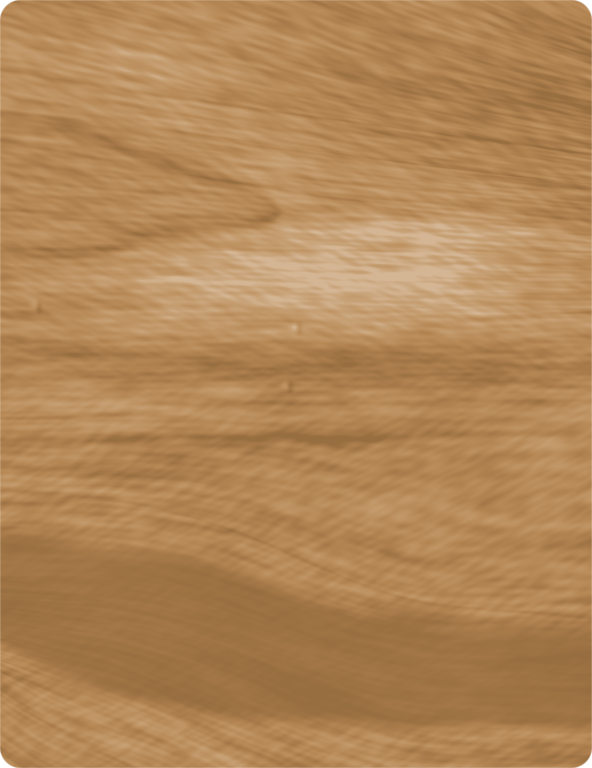
Reproduce this texture procedurally as a WebGL 2 fragment shader.

```glsl
#version 300 es
precision highp float;
uniform vec2 u_resolution;
out vec4 fragColor;

const vec3 WOOD[6] = vec3[6](
  vec3(0.59, 0.43, 0.25), vec3(0.66, 0.48, 0.29), vec3(0.71, 0.53, 0.33),
  vec3(0.75, 0.58, 0.39), vec3(0.78, 0.63, 0.46), vec3(0.83, 0.71, 0.58));

vec2 gradientAt(vec2 cell) {
  vec3 h = fract(cell.xyx * vec3(0.1031, 0.1030, 0.0973));
  h += dot(h, h.yzx + 33.33);
  float angle = 6.2832 * fract((h.x + h.y) * h.z);
  return vec2(cos(angle), sin(angle));
}

float gradientNoise(vec2 p) {
  vec2 i = floor(p), f = p - i;
  vec2 u = f * f * f * (f * (f * 6.0 - 15.0) + 10.0);
  vec2 e = vec2(0.0, 1.0);
  float low = mix(dot(gradientAt(i), f), dot(gradientAt(i + e.yx), f - e.yx), u.x);
  float high = mix(dot(gradientAt(i + e.xy), f - e.xy), dot(gradientAt(i + 1.0), f - 1.0), u.x);
  return 1.4 * mix(low, high, u.y);
}

float fbm(vec2 p) {
  float sum = 0.0, gain = 0.6;
  for (int i = 0; i < 4; i++) {
    sum += gain * gradientNoise(p);
    p = p * vec2(1.8, 2.1) + 17.3;
    gain *= 0.55;
  }
  return sum;
}

float fallEdge(float a, float b, float x) { return 1.0 - smoothstep(a, b, x); }

float blob(vec2 p, vec2 centre, vec2 radius) {
  vec2 d = (p - centre) / radius;
  return exp(-dot(d, d));
}

float vein(float d, float width) { return exp(-d * d / (width * width)); }

vec2 rotate(vec2 p, float a) {
  return vec2(cos(a) * p.x + sin(a) * p.y, cos(a) * p.y - sin(a) * p.x);
}

// Height whose level sets are the fibre directions
float fibreHeight(vec2 p) {
  float top = (0.18 * p.x + 0.2 * p.x * p.x) * smoothstep(0.55, 1.0, p.y);
  float lower = 0.11 * smoothstep(0.1, 0.6, p.x) * fallEdge(0.2, 0.5, p.y);
  float foot = 0.115 * exp(-p.x / 0.16) * fallEdge(0.1, 0.28, p.y);
  return p.y + top + lower - foot;
}

// Signed distance to a tongue that narrows to a tip on the right
float tongueDistance(vec2 p, float tip) {
  float along = max(tip - p.x, 0.0) / tip;
  float axis = mix(0.724, 0.758, along);
  return abs(p.y - axis) - 0.1 * pow(along, 0.7) + max(p.x - tip, 0.0);
}

float heartwoodMask(vec2 p, float wobble) {
  float upper = 0.31 - 0.115 * smoothstep(0.1, 0.65, p.x) + wobble;
  float lower = 0.045 + 0.115 * exp(-p.x / 0.16) + 0.4 * wobble;
  return fallEdge(upper - 0.035, upper + 0.012, p.y) * smoothstep(lower - 0.012, lower + 0.02, p.y);
}

float broadTone(vec2 p, float height) {
  float tone = 0.41 + 0.3 * fbm(vec2(p.x * 1.7, height * 17.0));
  // Pale sapwood
  float pale = smoothstep(0.53, 0.58, p.y) * blob(p, vec2(0.43, 0.635), vec2(0.29, 0.1));
  tone += 0.46 * pale + 0.2 * blob(p, vec2(0.58, 0.67), vec2(0.14, 0.08));
  tone += 0.22 * blob(p, vec2(0.08, 0.91), vec2(0.28, 0.06));
  tone += 0.2 * blob(p, vec2(0.33, 0.78), vec2(0.08, 0.035));
  tone += 0.26 * blob(p, vec2(0.18, 0.46), vec2(0.2, 0.022));
  tone += 0.16 * blob(p, vec2(0.72, 0.42), vec2(0.18, 0.045));
  // Darker bands
  tone -= 0.2 * blob(p, vec2(0.76, 0.85), vec2(0.24, 0.13));
  tone -= 0.13 * blob(p, vec2(0.35, 0.515), vec2(0.6, 0.03));
  tone -= 0.16 * blob(p, vec2(0.34, 0.425), vec2(0.14, 0.022));
  return tone;
}

float veins(vec2 p, float height) {
  float sway = 0.012 * gradientNoise(vec2(p.x * 4.0, p.y * 3.0));
  float y = p.y + sway;
  float dark = 0.22 * vein(y - 0.425 - 0.015 * p.x, 0.006);
  dark += 0.24 * vein(y - 0.478, 0.005) * smoothstep(0.25, 0.55, p.x);
  dark += 0.18 * vein(y - 0.395 + 0.06 * p.x, 0.005) * fallEdge(0.3, 0.55, p.x);
  float contour = gradientNoise(vec2(p.x * 0.9 + 4.0, height * 11.0));
  return dark + 0.15 * vein(contour, 0.045);
}

float fibres(vec2 p, float height) {
  float fine = gradientNoise(vec2(p.x * 15.0, height * 140.0));
  float medium = gradientNoise(vec2(p.x * 7.0 + 9.0, height * 62.0));
  float rising = gradientNoise(rotate(p, 0.45) * vec2(32.0, 125.0));
  float falling = gradientNoise(rotate(p, -0.38) * vec2(28.0, 130.0));
  float fleck = mix(rising, falling, smoothstep(0.4, 0.62, p.y));
  return 0.2 * fine + 0.16 * medium + 0.17 * fleck;
}

float knot(vec2 p, vec2 centre) {
  return 0.25 * blob(p, centre, vec2(0.006)) - 0.3 * blob(p, centre + vec2(0.006, -0.002), vec2(0.004, 0.008));
}

vec3 woodColour(float tone) {
  float level = clamp(tone, 0.0, 1.0) * 5.0;
  int i = min(int(level), 4);
  return mix(WOOD[i], WOOD[i + 1], level - float(i));
}

void main() {
  vec2 p = gl_FragCoord.xy / u_resolution.y;
  float height = fibreHeight(p);
  float wobble = 0.016 * gradientNoise(p * vec2(7.0, 12.0));

  // Growth figure and grain
  float tone = broadTone(p, height);
  float tongue = tongueDistance(p, 0.36) + wobble;
  tone = mix(tone, 0.4 + 0.4 * (tone - 0.41), fallEdge(-0.02, 0.015, tongue));
  tone -= 0.27 * vein(tongue, 0.009) * smoothstep(-0.1, 0.2, p.x);
  tone -= veins(p, height);
  float grain = fibres(p, height);
  tone += grain + knot(p, vec2(0.384, 0.574)) + knot(p, vec2(0.372, 0.498)) + knot(p, vec2(0.045, 0.602));

  // Smooth dark heartwood
  float cloud = fbm(vec2(p.x * 3.0, height * 13.0));
  float heart = 0.06 + 0.14 * cloud + 0.22 * grain + 0.09 * blob(p, vec2(0.17, 0.22), vec2(0.13, 0.05));
  tone = mix(tone, heart, heartwoodMask(p, wobble));

  // Rounded board corners
  vec2 halfSize = 0.5 * vec2(u_resolution.x / u_resolution.y, 1.0);
  vec2 corner = abs(p - halfSize) - halfSize + 0.027;
  float edge = length(max(corner, 0.0)) - 0.027;
  float pixel = 1.0 / u_resolution.y;
  fragColor = vec4(mix(woodColour(tone), vec3(1.0), smoothstep(-pixel, pixel, edge)), 1.0);
}
```
